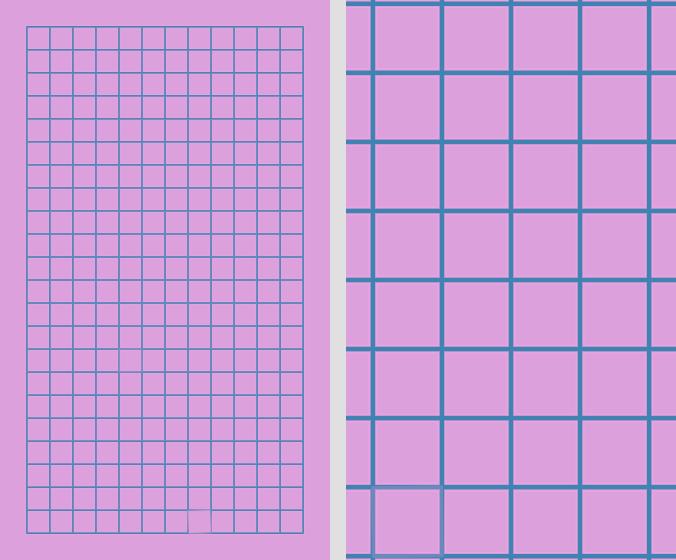
Left: the whole. Right: its middle third, enlarged.
This pattern is drawn by a Shadertoy shader. Its source:

```glsl
// Blue square grid, 12 by 22 cells, centred on a plain pink sheet.
// Lines come from the distance to a clipped lattice, with a faint bright fringe;
// two loose cells are slightly turned and carry thinner, greyer borders.

#define CELLS vec2(12.0, 22.0)
#define PITCH 0.0411
#define LINE_WIDTH 0.0028
#define FRINGE_WIDTH 0.00122
#define LOOSE_LINE_WIDTH 0.0017
#define PAPER_COLOR vec3(0.864, 0.628, 0.868)
#define FRINGE_COLOR vec3(0.92, 0.64, 0.88)
#define LINE_COLOR vec3(0.25, 0.51, 0.70)
#define LOOSE_COLOR vec3(0.50, 0.53, 0.72)

// Smoothed coverage of the region where dist is negative
float coverage(float dist, float pixel) {
    return clamp(0.5 - dist / pixel, 0.0, 1.0);
}

float boxDistance(vec2 p, vec2 halfSize) {
    vec2 d = abs(p) - halfSize;
    return length(max(d, 0.0)) + min(max(d.x, d.y), 0.0);
}

// Distance to the nearest lattice line, limited to the grid rectangle
float gridDistance(vec2 p) {
    vec2 cellPos = p / PITCH + 0.5 * CELLS;
    vec2 nearest = clamp(round(cellPos), vec2(0.0), CELLS);
    vec2 toLine = abs(cellPos - nearest) * PITCH;
    float outside = boxDistance(p, 0.5 * CELLS * PITCH);
    return max(min(toLine.x, toLine.y), outside);
}

// A stroke with a bright fringe on both sides
vec3 drawLine(vec3 base, float dist, float pixel) {
    float halfWidth = 0.5 * LINE_WIDTH;
    vec3 color = mix(base, FRINGE_COLOR, coverage(dist - halfWidth - FRINGE_WIDTH, pixel));
    return mix(color, LINE_COLOR, coverage(dist - halfWidth, pixel));
}

// A turned square laid over one cell, counted from the lower left
vec3 drawLooseCell(vec3 base, vec2 p, vec2 cell, float tilt, float strength, float pixel) {
    vec2 q = p - (cell + 0.5 - 0.5 * CELLS) * PITCH;
    float c = cos(tilt), s = sin(tilt);
    q = vec2(c * q.x + s * q.y, c * q.y - s * q.x);
    float edge = boxDistance(q, vec2(0.5 * PITCH));
    float halfWidth = 0.5 * LOOSE_LINE_WIDTH;
    vec3 color = mix(base, PAPER_COLOR, strength * coverage(edge - halfWidth, pixel));
    return mix(color, LOOSE_COLOR, strength * coverage(abs(edge) - halfWidth, pixel));
}

void mainImage(out vec4 fragColor, in vec2 fragCoord) {
    // Canvas height is one unit, origin at the centre
    float pixel = 1.0 / iResolution.y;
    vec2 p = (fragCoord - 0.5 * iResolution.xy) * pixel;

    vec3 color = drawLine(PAPER_COLOR, gridDistance(p), pixel);

    // Wear: one clearly loose cell, one barely moved
    color = drawLooseCell(color, p, vec2(7.0, 0.0), 0.045, 0.9, pixel);
    color = drawLooseCell(color, p, vec2(4.0, 7.0), 0.012, 0.25, pixel);

    fragColor = vec4(color, 1.0);
}
```
